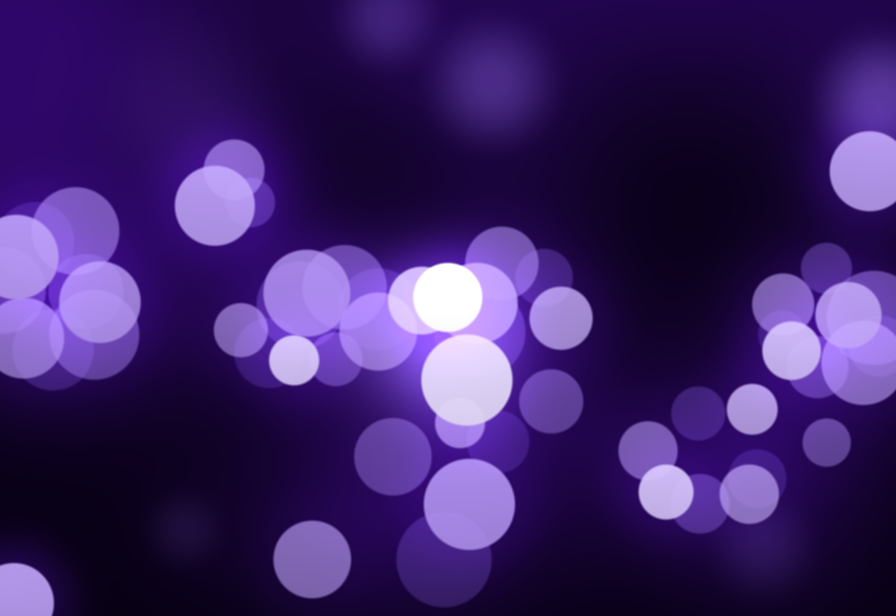
Give the GLSL for this background, as a WebGL 2 fragment shader.

```glsl
#version 300 es
precision highp float;
// Violet bokeh: clusters of translucent lilac discs over a dark, softly glowing backdrop.

uniform vec2 u_resolution;
out vec4 outColor;

const vec3 VIOLET = vec3(0.53, 0.36, 0.93);
const vec3 LILAC = vec3(0.71, 0.58, 0.98);
const vec3 PALE = vec3(0.92, 0.88, 1.0);

// Disc clusters: centre xy, spread zw
const int CLUSTERS = 9;
const int MAX_DISCS = 9;
const vec4 cluster[CLUSTERS] = vec4[](
    vec4(0.11, 0.51, 0.13, 0.12), vec4(0.52, 0.49, 0.14, 0.09),
    vec4(0.82, 0.46, 0.12, 0.19), vec4(1.37, 0.47, 0.12, 0.10),
    vec4(1.18, 0.24, 0.18, 0.11), vec4(0.63, 0.18, 0.17, 0.13),
    vec4(0.38, 0.70, 0.05, 0.05), vec4(1.41, 0.73, 0.01, 0.01),
    vec4(0.02, 0.03, 0.01, 0.01));
const int discCount[CLUSTERS] = int[](9, 9, 8, 9, 8, 4, 3, 1, 1);

// Blurred lights: centre xy, radius, strength
const vec4 blurredLight[6] = vec4[](
    vec4(0.63, 0.97, 0.08, 0.40), vec4(0.80, 0.865, 0.10, 0.50),
    vec4(1.43, 0.84, 0.10, 0.65), vec4(0.30, 0.83, 0.14, 0.12),
    vec4(0.30, 0.14, 0.06, 0.14), vec4(1.24, 0.11, 0.08, 0.20));

// Focal discs: centre xy, radius, opacity
const vec4 focalDisc[3] = vec4[](
    vec4(0.685, 0.512, 0.055, 0.78), vec4(0.758, 0.383, 0.074, 0.93),
    vec4(0.727, 0.517, 0.056, 1.0));

float hash(vec2 v) {
    return fract(sin(dot(v, vec2(127.1, 311.7))) * 4375.85);
}

float falloff(vec2 v) {
    return exp(-dot(v, v));
}

// Lays one translucent disc over the base, lighter towards its top, with a faint halo
vec3 addDisc(vec3 base, vec2 offset, float radius, vec3 tint, float opacity) {
    float soft = max(0.003, 0.8 / u_resolution.y);
    float edge = length(offset) - radius;
    float mask = 1.0 - smoothstep(-soft, soft, edge);
    float shade = 0.98 + 0.04 * offset.y / radius;
    float halo = opacity * opacity * falloff(vec2(max(edge, 0.0) / 0.05, 0.0));
    base += vec3(0.045, 0.012, 0.10) * halo;
    return mix(base, tint * shade, mask * opacity);
}

vec3 backdrop(vec2 p) {
    float glow = 0.07;
    glow += 0.95 * falloff((p - vec2(0.0, 0.90)) / vec2(0.38, 0.36));
    glow += 0.70 * falloff((p - vec2(1.1, 1.08)) / vec2(0.65, 0.24));
    for (int c = 0; c < CLUSTERS; c++) {
        glow += 0.62 * falloff((p - cluster[c].xy) / (cluster[c].zw + 0.065));
    }
    vec3 color = mix(vec3(0.015, 0.0, 0.045), vec3(0.18, 0.025, 0.41), min(glow, 1.0));

    for (int i = 0; i < 6; i++) {
        vec4 light = blurredLight[i];
        float reach = length(p - light.xy) / light.z;
        color = mix(color, vec3(0.20, 0.04, 0.46), 0.8 * light.w * exp(-0.35 * reach * reach));
        color = mix(color, vec3(0.45, 0.31, 0.75), light.w * (1.0 - smoothstep(0.1, 1.35, reach)));
    }
    // Lavender haze behind the focal discs
    return mix(color, vec3(0.55, 0.42, 0.88), 0.75 * falloff((p - vec2(0.71, 0.44)) / 0.11));
}

void main() {
    vec2 p = gl_FragCoord.xy / u_resolution.y;
    vec3 color = backdrop(p);

    // Scattered discs, faint ones first in every cluster
    for (int layer = 0; layer < MAX_DISCS; layer++) {
        for (int c = 0; c < CLUSTERS; c++) {
            int j = layer - (MAX_DISCS - discCount[c]);
            if (j < 0) continue;
            vec2 seed = vec2(float(c) + 1.0, float(j) + 3.0);
            float order = float(j + 1) / float(discCount[c]);
            float angle = 2.4 * float(j) + 6.283 * hash(vec2(float(c), 7.0));
            float reach = sqrt(fract(0.618 * float(j) + hash(vec2(float(c), 19.0))));
            vec2 centre = cluster[c].xy + cluster[c].zw * reach * vec2(cos(angle), sin(angle));

            // Large discs on the left and below, small ones on the lower right
            float size = hash(seed);
            if (c == 0 || c == 5) size = 0.55 + 0.45 * size;
            if (c == 4) size *= 0.3;
            if (c == 6) size = 0.65 * order * order;
            if (discCount[c] == 1) size = 0.65;
            float paleness = order * order * (1.0 - size);
            float opacity = 0.20 + 0.64 * pow(order, 1.5) + 0.10 * paleness;
            vec3 tint = mix(VIOLET, LILAC, smoothstep(0.1, 0.8, order));
            color = addDisc(color, p - centre, mix(0.037, 0.080, size),
                            mix(tint, PALE, 0.8 * paleness), opacity);
        }
    }

    for (int i = 0; i < 3; i++) {
        vec4 disc = focalDisc[i];
        vec3 tint = mix(PALE, vec3(1.04), smoothstep(0.94, 1.0, disc.w));
        color = addDisc(color, p - disc.xy, disc.z, tint, disc.w);
    }

    outColor = vec4(min(color, 1.0), 1.0);
}
```
